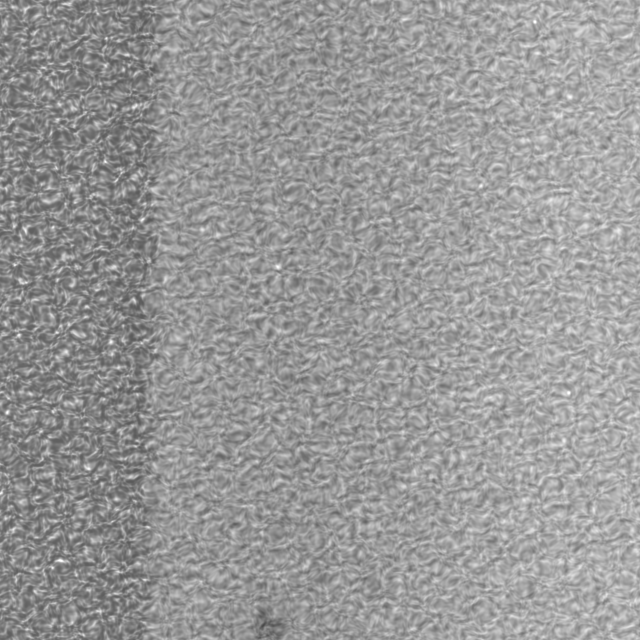
This texture is drawn by a three.js fragment shader. Its source:

```glsl
varying vec2 vUv;

// Tones of the sheet from left to right
const float BAND_TONE = 0.525;
const float MIDDLE_TONE = 0.588;
const float RIGHT_TONE = 0.678;
const float BAND_EDGE = 0.23;
const float BAND_SOFTNESS = 0.022;

// Grain: direction, cells per canvas and strength
const float GRAIN_TILT = 0.1;
const vec2 RELIEF_FREQ = vec2(60.0, 84.0);
const vec2 FINE_FREQ = vec2(98.0, 122.0);
const vec2 DUST_FREQ = vec2(185.0, 205.0);
const vec2 CLOUD_FREQ = vec2(21.0, 24.0);
const float WARP_FREQ = 34.0;
const float WARP_SIZE = 0.009;
const vec2 LIGHT_STEP = vec2(-0.002, 0.0045);
const float SHEET_CONTRAST = 0.235;
const float BAND_CONTRAST = 0.275;

// Dark stain and bright glints
const vec2 STAIN_CENTER = vec2(0.418, 0.018);
const float STAIN_RADIUS = 0.042;
const float STAIN_DEPTH = 0.13;
const float GLINT_CELLS = 15.0;
const float GLINT_SHARE = 0.06;
const float GLINT_RADIUS = 0.008;
const float GLINT_GAIN = 0.3;

vec2 hash2(vec2 p) {
  vec3 q = fract(p.xyx * vec3(0.1031, 0.1030, 0.0973));
  q += dot(q, q.yzx + 33.33);
  return fract((q.xx + q.yz) * q.zy);
}

float cornerSlope(vec2 cell, vec2 offset) {
  float angle = 6.2832 * hash2(cell + 300.0).x;
  return dot(vec2(cos(angle), sin(angle)), offset);
}

float gradientNoise(vec2 p) {
  vec2 i = floor(p);
  vec2 f = p - i;
  vec2 w = f * f * f * (f * (f * 6.0 - 15.0) + 10.0);
  vec2 e = vec2(1.0, 0.0);
  float low = mix(cornerSlope(i, f), cornerSlope(i + e.xy, f - e.xy), w.x);
  float high = mix(cornerSlope(i + e.yx, f - e.yx), cornerSlope(i + e.xx, f - e.xx), w.x);
  return mix(low, high, w.y);
}

// Bends the grain so that its direction wanders
vec2 warp(vec2 p) {
  vec2 q = p * WARP_FREQ;
  return p + WARP_SIZE * vec2(gradientNoise(q + 11.0), gradientNoise(q + 67.0));
}

// Wrinkled surface lit from above
float relief(vec2 p) {
  vec2 lit = p + LIGHT_STEP;
  return gradientNoise(p * RELIEF_FREQ) - gradientNoise(lit * RELIEF_FREQ);
}

// Sparse bright points, one candidate per cell
float glints(vec2 uv) {
  vec2 cell = floor(uv * GLINT_CELLS);
  vec2 dice = hash2(cell + 71.0);
  vec2 center = (cell + 0.2 + 0.6 * hash2(cell + 19.0)) / GLINT_CELLS;
  float radius = GLINT_RADIUS * mix(0.5, 1.0, dice.y);
  float spot = 1.0 - smoothstep(0.0, radius, length(uv - center));
  return step(dice.x, GLINT_SHARE) * spot;
}

void main() {
  vec2 uv = vUv;
  float c = cos(GRAIN_TILT);
  float s = sin(GRAIN_TILT);
  vec2 p = warp(mat2(c, -s, s, c) * uv);

  // Dark band with a ragged right edge
  float edge = BAND_EDGE + 0.018 * uv.y + 0.03 * gradientNoise(uv * 60.0 + 40.0);
  float band = 1.0 - smoothstep(edge - BAND_SOFTNESS, edge + BAND_SOFTNESS, uv.x);

  // Broad tones
  float sheet = mix(MIDDLE_TONE, RIGHT_TONE, smoothstep(0.45, 0.95, uv.x));
  sheet += 0.012 * (1.0 - smoothstep(0.24, 0.4, uv.x));
  float bandTone = BAND_TONE - 0.03 * smoothstep(0.12, 0.24, uv.x);
  float tone = mix(sheet, bandTone, band);

  // Layers of grain, finer and more sparkling inside the band
  float fine = gradientNoise(p * FINE_FREQ + 17.0);
  float dust = gradientNoise(p * DUST_FREQ + 53.0);
  float cloud = gradientNoise(p * CLOUD_FREQ + 91.0);
  float grain = 0.7 * relief(p) + fine * mix(0.95, 1.05, band);
  grain += dust * mix(0.5, 0.65, band) + 0.22 * cloud;
  grain += mix(0.12, 0.5, band) * (grain * grain - 0.09);
  tone += grain * mix(SHEET_CONTRAST, BAND_CONTRAST, band);

  // Stain with an uneven rim, then glints
  float rim = length(uv - STAIN_CENTER) + 0.014 * gradientNoise(uv * 60.0 + 7.0);
  tone -= STAIN_DEPTH * (1.0 - smoothstep(0.3 * STAIN_RADIUS, STAIN_RADIUS, rim));
  tone += GLINT_GAIN * glints(uv);

  gl_FragColor = vec4(vec3(clamp(tone, 0.0, 1.0)), 1.0);
}
```
